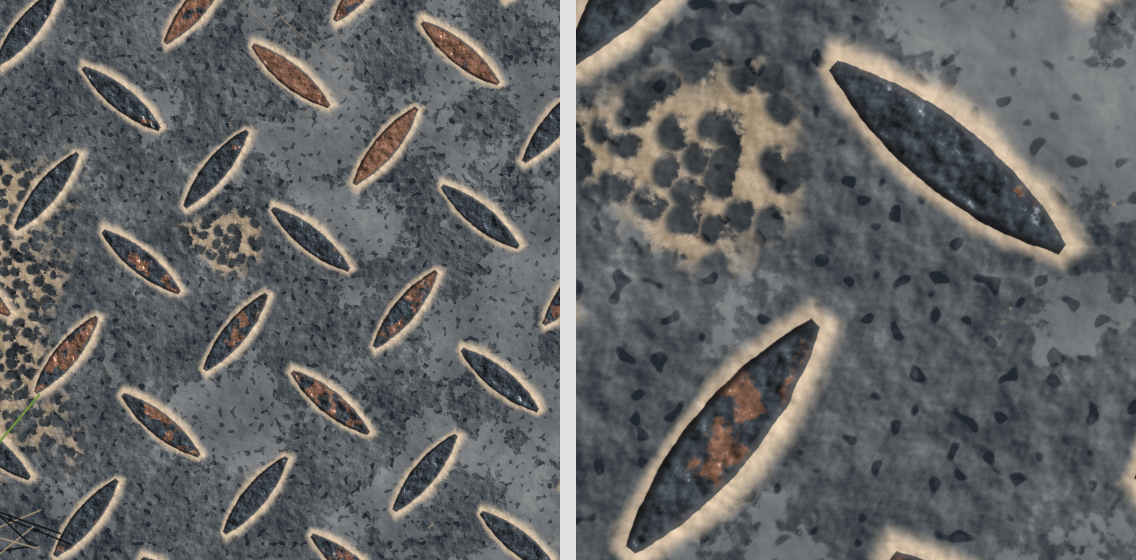
Left: the whole. Right: its middle third, enlarged.
Reproduce this texture procedurally as a Shadertoy shader.

```glsl
#define LATTICE mat2(0.3027, 0.0404, 0.0352, -0.2917)
#define LUG_ORIGIN vec2(0.5547, 0.5729)
#define LUG_HALF_SIZE vec2(0.096, 0.0205)
#define FALLING_AXIS vec2(0.780, -0.626)
#define RISING_AXIS vec2(0.633, 0.774)
#define HALO_WIDTH 0.011
#define PIT_SCALE 48.0
#define DARK_STEEL vec3(0.21, 0.235, 0.26)
#define PALE_STEEL vec3(0.52, 0.53, 0.535)
#define DUST vec3(0.86, 0.77, 0.66)
#define RUST vec3(0.53, 0.37, 0.29)
#define SOIL vec3(0.66, 0.57, 0.46)

vec2 hash2(vec2 p) {
    vec3 q = fract(p.xyx * vec3(0.1031, 0.1030, 0.0973));
    q += dot(q, q.yzx + 33.33);
    return fract((q.xx + q.yz) * q.zy);
}

float corner(vec2 cell, vec2 offset) {
    return dot(hash2(cell) * 2.0 - 1.0, offset);
}

float gradientNoise(vec2 p) {
    vec2 i = floor(p), f = fract(p), e = vec2(0, 1);
    vec2 u = f * f * f * (f * (f * 6.0 - 15.0) + 10.0);
    return 1.4 * mix(
        mix(corner(i, f), corner(i + e.yx, f - e.yx), u.x),
        mix(corner(i + e.xy, f - e.xy), corner(i + e.yy, f - e.yy), u.x), u.y);
}

float fbm(vec2 p) {
    float sum = 0.0, amp = 0.6;
    for (int i = 0; i < 5; i++) {
        sum += amp * gradientNoise(p);
        p = mat2(1.6, 1.2, -1.2, 1.6) * p + 17.3;
        amp *= 0.55;
    }
    return sum;
}

// Distance to the nearest scattered pit centre, in cells
float pitDistance(vec2 p) {
    vec2 cell = floor(p);
    float nearest = 2.0;
    for (int k = 0; k < 9; k++) {
        vec2 c = cell + vec2(k % 3 - 1, k / 3 - 1);
        nearest = min(nearest, length(c + hash2(c) - p));
    }
    return nearest;
}

// Pointed lens with clipped tips
float lensDistance(vec2 q, vec2 size) {
    float radius = dot(size, size) / (2.0 * size.y);
    q = abs(q);
    return max(length(q + vec2(0, radius - size.y)) - radius, q.x - size.x * 0.91);
}

float stroke(vec2 p, vec2 a, vec2 b, float width, float px) {
    vec2 ab = b - a;
    float t = clamp(dot(p - a, ab) / dot(ab, ab), 0.0, 1.0);
    return 1.0 - smoothstep(width - px, width + px, length(p - a - ab * t));
}

void mainImage(out vec4 fragColor, in vec2 fragCoord) {
    float px = 1.0 / min(iResolution.x, iResolution.y);
    vec2 p = fragCoord * px;
    float grit = fbm(p * 55.0);
    float relief = grit - fbm((p + vec2(0.003, 0.002)) * 55.0);
    float mottle = fbm(p * 6.0 + 3.0);

    // Worn steel with hard-edged, smoother pale areas
    float bare = smoothstep(0.0, 0.07, mottle + 0.3 * grit + 0.35 * (p.x - 0.6) - 0.05);
    float tone = 0.36 + 0.55 * fbm(p * 9.0 + 41.0) + (0.45 * grit + 0.6 * relief) * (1.0 - 0.65 * bare);
    tone += 0.36 * bare - 0.55 * smoothstep(0.3, 0.5, gradientNoise(p * 85.0));
    vec3 color = mix(DARK_STEEL, PALE_STEEL, clamp(tone, -0.25, 1.2));

    // Pitted corrosion, strongest on the left and in one central bloom
    vec2 bloom = (p - vec2(0.40, 0.57)) / vec2(0.10, 0.07);
    float leftWear = smoothstep(0.24, 0.0, p.x) * smoothstep(0.08, 0.22, p.y) * smoothstep(0.85, 0.65, p.y);
    float wear = 0.6 * leftWear + 0.6 * exp(-dot(bloom, bloom)) + 0.5 * fbm(p * 11.0 + 8.0);
    float corroded = smoothstep(0.2, 0.55, wear);
    float pit = pitDistance(p * PIT_SCALE + 0.5 * vec2(grit, mottle));
    float rim = smoothstep(0.32, 0.62, pit + 0.35 * grit);
    color *= 1.0 - 0.3 * corroded * (1.0 - rim);
    color = mix(color, mix(SOIL, DUST, clamp(0.3 + relief * 1.5, 0.0, 1.0)), 0.85 * corroded * rim);
    color = mix(color, SOIL, 0.7 * smoothstep(0.5, 0.62, fbm(p * 28.0 + 70.0)));

    // Fine scratches fanning across the upper middle
    for (int i = 0; i < 9; i++) {
        vec2 r = hash2(vec2(i, 5)), s = hash2(vec2(i, 23));
        vec2 mid = vec2(0.57, 0.92) + (r - 0.5) * vec2(0.2, 0.14);
        float angle = -0.65 + 0.5 * (s.x - 0.5);
        vec2 reach = (0.04 + 0.07 * s.y) * vec2(cos(angle), sin(angle));
        color = mix(color, SOIL, 0.55 * stroke(p, mid - reach, mid + reach, 0.0006, px));
    }

    // Two interleaved sets of raised lugs
    for (int k = 0; k < 2; k++) {
        float shift = 0.5 * float(k);
        vec2 id = round(inverse(LATTICE) * (p - LUG_ORIGIN) - shift);
        vec2 local = p - LUG_ORIGIN - LATTICE * (id + shift);
        vec2 axis = k == 0 ? FALLING_AXIS : RISING_AXIS;
        vec2 across = k == 0 ? vec2(-axis.y, axis.x) : vec2(axis.y, -axis.x);
        vec2 q = vec2(dot(local, axis), dot(local, across));
        vec2 vary = hash2(id + 37.0 * float(k) + 11.0);
        float d = lensDistance(q, LUG_HALF_SIZE) + 0.0016 * grit;
        float lit = smoothstep(-0.008, 0.008, q.y);

        // Dust gathered around the foot
        float halo = HALO_WIDTH * (0.75 + 0.4 * lit + 0.7 * fbm(p * 22.0 + 5.0));
        float dusty = 1.0 - smoothstep(halo * 0.25, halo * 1.5, d);
        color = mix(color, DUST * (0.92 + 0.12 * lit + 0.3 * relief), 0.9 * dusty);

        // Dark crown with rust flakes and polished glints
        float flake = fbm(p * 26.0 + vary * 20.0);
        float rusty = smoothstep(0.0, 0.15, flake + 0.9 * (vary.x - 0.62) + 0.5 * (p.y - 0.55));
        vec3 crown = DARK_STEEL * (1.05 + 0.7 * grit + 1.2 * relief);
        crown = mix(crown, RUST * (1.0 + 0.5 * grit + 0.7 * relief), 0.85 * rusty);
        crown += 0.4 * smoothstep(0.25, 0.6, relief + 0.4 * flake);
        float edge = smoothstep(-0.006, -0.001, d);
        crown = mix(crown, mix(vec3(0.09, 0.08, 0.08), PALE_STEEL, 0.65 * lit), 0.75 * edge);
        color = mix(color, crown, 1.0 - smoothstep(-px, px, d));
    }

    // Dry stems and one green blade at the lower left
    for (int i = 0; i < 7; i++) {
        vec2 r = hash2(vec2(i, 61)), s = hash2(vec2(i, 83));
        vec2 root = vec2(-0.01, 0.09 * r.x), tip = vec2(0.05 + 0.08 * r.y, 0.02 + 0.1 * s.x);
        vec3 stem = s.y > 0.65 ? SOIL : vec3(0.06);
        color = mix(color, stem, stroke(p, root, tip, 0.0013, px));
    }
    color = mix(color, vec3(0.45, 0.58, 0.25), stroke(p, vec2(-0.01, 0.2), vec2(0.07, 0.295), 0.002, px));

    fragColor = vec4(clamp(color, 0.0, 1.0), 1.0);
}
```
